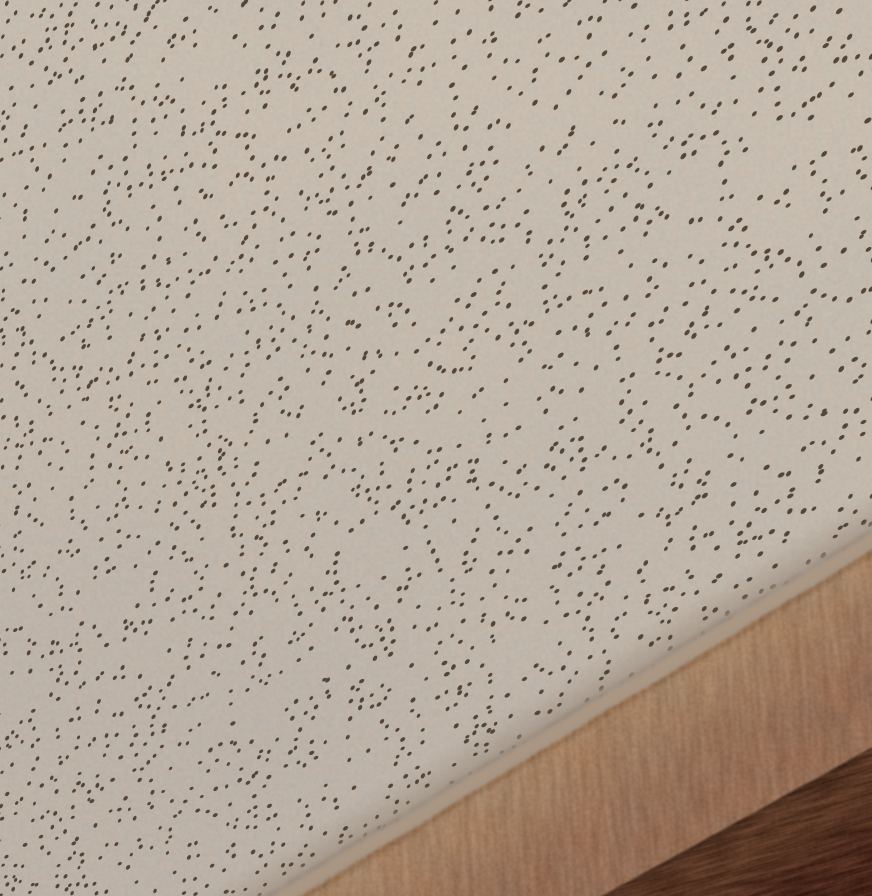
This texture is drawn by a WebGL 2 fragment shader. Its source:

```glsl
#version 300 es
precision highp float;

uniform vec2 u_resolution;
out vec4 fragColor;

vec2 hash2(vec2 p) {
    vec3 q = fract(vec3(p.xyx) * vec3(0.1031, 0.1030, 0.0973));
    q += dot(q, q.yzx + 33.33);
    return fract((q.xx + q.yz) * q.zy);
}

float gradDot(vec2 cell, vec2 offset) {
    float angle = 6.2832 * hash2(cell + 57.0).x;
    return dot(vec2(cos(angle), sin(angle)), offset);
}

// Gradient noise, roughly -0.7 to 0.7
float noise(vec2 p) {
    vec2 i = floor(p), f = fract(p);
    vec2 u = f * f * f * (f * (f * 6.0 - 15.0) + 10.0);
    vec2 e = vec2(1.0, 0.0);
    return mix(mix(gradDot(i, f), gradDot(i + e, f - e), u.x),
               mix(gradDot(i + e.yx, f - e.yx), gradDot(i + 1.0, f - 1.0), u.x), u.y);
}

// Coverage of scattered, slanted oval flecks
float flecks(vec2 p, float pixel) {
    float perspective = 0.88 + 0.16 * p.x + 0.1 * p.y;
    vec2 q = p * 90.0 / perspective;
    float soft = pixel * 90.0 / perspective;
    vec2 cell = floor(q);
    float cover = 0.0;
    for (int j = -1; j <= 1; j++) {
        for (int i = -1; i <= 1; i++) {
            vec2 id = cell + vec2(i, j);
            vec2 place = hash2(id), kind = hash2(id + 131.0);
            float chance = 0.37 + 0.22 * noise(id * 0.16);
            if (kind.x > chance) continue;
            vec2 d = q - id - 0.1 - 0.8 * place;
            float angle = 0.85 + 0.7 * (kind.y - 0.5);
            vec2 along = vec2(cos(angle), sin(angle));
            vec2 r = vec2(dot(d, along), dot(d, vec2(-along.y, along.x)));
            float size = 0.145 + 0.06 * fract(kind.y * 17.0);
            float dist = length(r * vec2(0.72, 1.05)) - size;
            cover = max(cover, 1.0 - smoothstep(-0.6 * soft, 0.6 * soft, dist));
        }
    }
    return cover;
}

void main() {
    vec2 p = gl_FragCoord.xy / u_resolution.y;
    float pixel = 1.0 / u_resolution.y;

    // Signed heights above the slanted upper and lower edges
    float top = (p.y - 0.605 * (p.x - 0.334)) * 0.856 + 0.002 * noise(p * 14.0);
    float base = (p.y - 0.55 * (p.x - 0.672)) * 0.876 + 0.001 * noise(p * 30.0);
    float grain = noise(p * 230.0) + 0.6 * noise(p * 110.0 + 9.0);

    // Pale surface with soft mottling
    vec3 surface = mix(vec3(0.735, 0.695, 0.655), vec3(0.775, 0.735, 0.685),
                       smoothstep(0.0, 1.0, p.y + 0.15 * p.x));
    surface += vec3(0.012, 0.008, 0.002) * noise(p * 5.0);
    surface += vec3(0.022, 0.018, 0.02) * grain;
    surface += vec3(0.014, -0.004, -0.014) * noise(p * 75.0 + 21.0);

    // Shade towards the rim
    float shade = 1.0 - smoothstep(0.004, 0.065, top);
    surface = mix(surface, vec3(0.60, 0.54, 0.48), 0.72 * shade);

    // Dark flecks thin out near the rim
    float speckle = flecks(p, pixel) * smoothstep(0.012, 0.035, top);
    vec3 color = mix(surface, vec3(0.29, 0.235, 0.185), 0.92 * speckle);

    // Rounded lip and its crease
    float lip = smoothstep(0.0, 0.007, top) * (1.0 - smoothstep(0.009, 0.019, top));
    color = mix(color, vec3(0.69, 0.59, 0.49), 0.55 * lip);
    float crease = exp(-pow((top - 0.018) / 0.0035, 2.0));
    color -= 0.055 * crease * (0.7 + 0.6 * noise(p * 45.0));

    // Wooden side with near-vertical fibres
    float fibre = noise(vec2(p.x * 170.0 + p.y * 12.0, p.y * 24.0))
                + 0.6 * noise(vec2(p.x * 70.0, p.y * 9.0));
    vec3 wood = mix(vec3(0.64, 0.505, 0.39), vec3(0.575, 0.425, 0.33),
                    smoothstep(0.0, 0.14, -top));
    wood += vec3(0.055, 0.055, 0.05) * fibre + 0.035 * grain;
    wood += vec3(0.02, -0.005, -0.02) * noise(p * 22.0);
    wood -= 0.06 * exp(-pow((top + 0.004) / 0.004, 2.0));
    color = mix(color, wood, 1.0 - smoothstep(-0.003, 0.003, top));

    // Dark floor with slanted streaks
    vec2 s = vec2(p.x + 0.3 * p.y, p.y - 0.3 * p.x);
    float streak = noise(s * vec2(14.0, 150.0)) + 0.6 * noise(s * vec2(30.0, 320.0));
    vec3 ground = mix(vec3(0.35, 0.215, 0.145), vec3(0.27, 0.14, 0.095),
                      smoothstep(0.02, 0.13, -base));
    ground += vec3(0.13, 0.10, 0.08) * streak + 0.025 * grain;
    ground *= 1.0 - 0.25 * exp(-abs(base) * 120.0);
    color = mix(color, ground, 1.0 - smoothstep(-0.0025, 0.0025, base));

    fragColor = vec4(clamp(color, 0.0, 1.0), 1.0);
}
```
